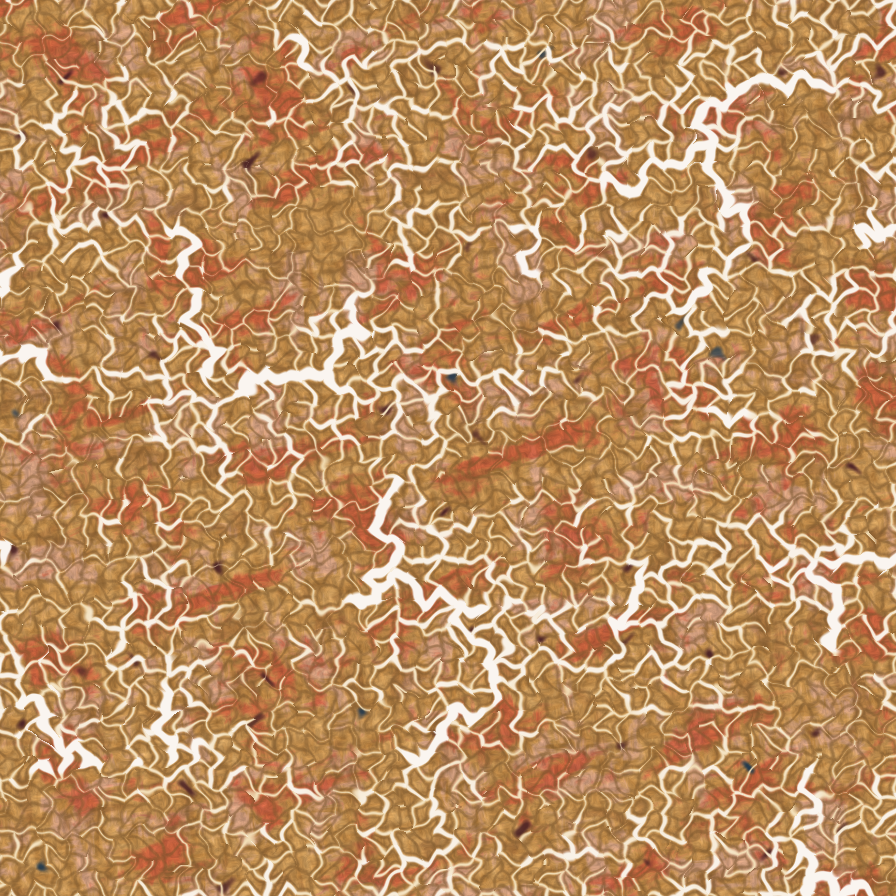
This texture is drawn by a three.js fragment shader. Its source:

```glsl
// Stained tissue: ochre cells split by pale cracks, with red washes and dark nuclei.
// Cracks follow cellular-noise borders, opened wider where cells belong to different
// clusters; layered, bent sines tint the tissue and vary the opening.
varying vec2 vUv;

vec2 hash2(vec2 p) {
  vec2 q = vec2(dot(p, vec2(127.1, 311.7)), dot(p, vec2(269.5, 183.3)));
  return fract(sin(q) * 43758.545);
}

// Layered sines, turned and bent at each step; about -0.7 to 0.7
float waves(vec2 p) {
  float sum = 0.0, amp = 0.5;
  for (int i = 0; i < 4; i++) {
    p = mat2(0.8, 0.6, -0.6, 0.8) * p * 1.7 + 1.3;
    p += 0.7 * sin(p.yx * 1.2);
    sum += amp * sin(p.x) * cos(p.y);
    amp *= 0.62;
  }
  return sum;
}

vec2 site(vec2 id) { return id + 0.08 + 0.84 * hash2(id); }

// Id of the cell whose site is nearest
vec2 nearestCell(vec2 p) {
  vec2 best = floor(p);
  float bestDist = 9.0;
  for (int y = -1; y <= 1; y++)
    for (int x = -1; x <= 1; x++) {
      vec2 id = floor(p) + vec2(float(x), float(y));
      float d = distance(p, site(id));
      if (d < bestDist) { bestDist = d; best = id; }
    }
  return best;
}

bool parted(vec2 a, vec2 b, float size) {
  vec2 groupA = nearestCell(site(a) / size + 31.0);
  vec2 groupB = nearestCell(site(b) / size + 31.0);
  return distance(groupA, groupB) > 0.5;
}

// Half width of the crack between two cells; negative when closed
float crackWidth(vec2 a, vec2 b, float loose, float rift) {
  float chance = hash2(a + b).x;
  float w = chance < 0.08 + 0.42 * loose ? 0.02 + 0.04 * loose : -0.13;
  if (parted(a, b, 2.7))
    w = max(w, mix(-0.05, 0.115, smoothstep(0.1, 0.9, 0.65 * loose + 0.5 * chance)));
  if (rift > 0.0 && parted(a, b, 8.0)) w = max(w, 0.04 + 0.2 * rift);
  return w;
}

// x: signed distance to the nearest crack, y: its half width
vec2 cracks(vec2 p, float loose, float rift) {
  vec2 home = nearestCell(p), best = vec2(0.6, -0.13);
  for (int y = -2; y <= 2; y++)
    for (int x = -2; x <= 2; x++) {
      if (x == 0 && y == 0) continue;
      vec2 id = home + vec2(float(x), float(y));
      vec2 a = site(home), b = site(id);
      float border = dot(0.5 * (a + b) - p, normalize(b - a));
      if (border > 0.6) continue;
      float w = crackWidth(home, id, loose, rift);
      if (border - w < best.x) best = vec2(border - w, w);
    }
  return best;
}

// Scattered nuclei, mostly plum, some blue
vec3 addNuclei(vec3 colour, vec2 uv) {
  vec2 p = uv * 9.0 + 0.035 * sin(uv.yx * 210.0);
  for (int y = -1; y <= 1; y++)
    for (int x = -1; x <= 1; x++) {
      vec2 id = floor(p) + vec2(float(x), float(y));
      vec2 kind = hash2(id + 71.3);
      if (kind.x > 0.6) continue;
      vec2 q = p - site(id + 0.5) + 0.5;
      float angle = 6.28 * kind.y;
      q = mat2(cos(angle), sin(angle), -sin(angle), cos(angle)) * q;
      float d = length(q * vec2(1.0, 1.35)) - 0.045 - 0.06 * kind.x;
      vec3 stain = kind.y < 0.27 ? vec3(0.08, 0.2, 0.31) : vec3(0.28, 0.12, 0.14);
      colour = mix(colour, stain, (0.6 + 0.35 * fract(kind.x * 17.0)) * smoothstep(0.035, -0.05, d));
    }
  return colour;
}

void main() {
  vec2 uv = vUv;
  float loose = clamp(0.47 + 1.1 * waves(uv * 9.0), 0.0, 1.0);
  float rift = smoothstep(0.08, 0.45, waves(uv * 6.0 + 4.0));
  vec2 p = uv * 43.0 + 0.22 * sin(uv.yx * 110.0) + 0.08 * sin(uv.yx * 263.0 + 2.0);
  vec2 crack = cracks(p, loose, rift);

  // Tissue tints: ochre, pink haze, red washes, brown shade
  float grain = waves(uv * 170.0);
  float speckle = waves(uv * 75.0 + 9.0);
  vec3 colour = mix(vec3(0.70, 0.50, 0.26), vec3(0.80, 0.61, 0.36), 0.5 + 0.9 * speckle);
  float pink = smoothstep(0.05, 0.6, waves(uv * 19.0 + 7.0) + 0.5 * speckle);
  colour = mix(colour, vec3(0.82, 0.62, 0.54), 0.75 * pink);
  float red = waves(mat2(0.94, -0.34, 0.34, 0.94) * uv * vec2(13.0, 22.0)) + 0.4 * speckle;
  colour = mix(colour, vec3(0.75, 0.32, 0.21), 0.8 * smoothstep(0.08, 0.65, red));
  colour = mix(colour, vec3(0.57, 0.37, 0.2), 0.45 * smoothstep(0.2, 0.6, waves(uv * 28.0 + 15.0)));
  colour *= 1.0 + 0.16 * grain;

  // Olive rim beside each crack, then the pale gap
  float rimOffset = (crack.x - 0.15) / 0.08;
  colour = mix(colour, vec3(0.47, 0.33, 0.17), 0.5 * exp(-rimOffset * rimOffset));
  colour = addNuclei(colour, uv);
  vec3 gap = mix(vec3(0.95, 0.87, 0.71), vec3(0.98, 0.96, 0.94), smoothstep(0.03, 0.14, crack.y));
  colour = mix(colour, gap, 1.0 - smoothstep(-0.05, 0.08, crack.x));
  gl_FragColor = vec4(colour, 1.0);
}
```
